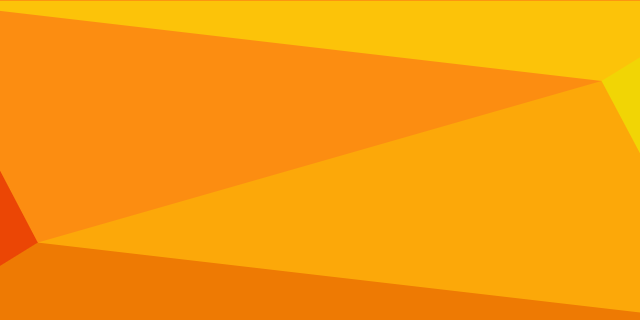
A WebGL 2 fragment shader for this background:

```glsl
#version 300 es
precision highp float;

#define LEFT_HUB vec2(0.118, 0.242)
#define RIGHT_HUB vec2(1.880, 0.747)
#define TOP_EDGE_Y 0.966
#define BOTTOM_EDGE_Y 0.0235
#define RED_SPAN vec2(0.169, 0.467)
#define LIME_SPAN vec2(0.521, 0.821)
#define RIM_HEIGHT 0.0026

uniform vec2 u_resolution;
out vec4 fragColor;

const vec3 AMBER = vec3(0.990, 0.660, 0.035);
const vec3 ORANGE = vec3(0.990, 0.553, 0.067);
const vec3 GOLD = vec3(0.990, 0.763, 0.035);
const vec3 RUST = vec3(0.933, 0.478, 0.010);
const vec3 RED = vec3(0.920, 0.275, 0.020);
const vec3 LIME = vec3(0.945, 0.835, 0.020);

// Signed distance to the line a-b, positive on its left side
float leftOf(vec2 p, vec2 a, vec2 b) {
    vec2 dir = normalize(b - a);
    return dot(p - a, vec2(-dir.y, dir.x));
}

// Antialiased fill of the positive side
float cover(float dist) {
    return clamp(dist * u_resolution.y + 0.5, 0.0, 1.0);
}

void main() {
    // The canvas spans 2 by 1 units
    vec2 p = gl_FragCoord.xy / u_resolution * vec2(2.0, 1.0);

    // Large facets split by the diagonal between the hubs
    vec3 color = mix(AMBER, ORANGE, cover(leftOf(p, LEFT_HUB, RIGHT_HUB)));
    color = mix(color, GOLD, cover(leftOf(p, vec2(0.0, TOP_EDGE_Y), RIGHT_HUB)));
    color = mix(color, RUST, cover(leftOf(p, vec2(2.0, BOTTOM_EDGE_Y), LEFT_HUB)));

    // Small wedges at the sides
    float redWedge = min(leftOf(p, LEFT_HUB, vec2(0.0, RED_SPAN.y)),
                         leftOf(p, vec2(0.0, RED_SPAN.x), LEFT_HUB));
    float limeWedge = min(leftOf(p, RIGHT_HUB, vec2(2.0, LIME_SPAN.x)),
                          leftOf(p, vec2(2.0, LIME_SPAN.y), RIGHT_HUB));
    color = mix(color, RED, cover(redWedge));
    color = mix(color, LIME, cover(limeWedge));

    // Thin rim along the top
    color = mix(color, ORANGE, cover(p.y - 1.0 + RIM_HEIGHT));

    fragColor = vec4(color, 1.0);
}
```
